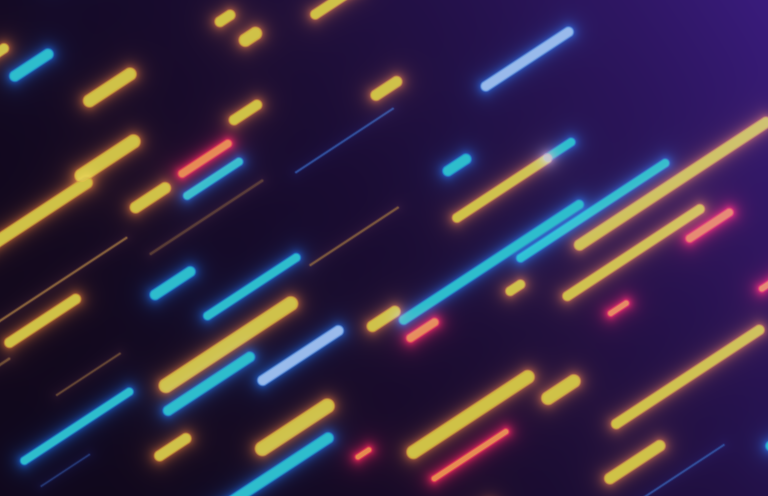
Write a Shadertoy shader that draws this background.

```glsl
// Glowing neon streaks slanting upward over a dark violet gradient.

const int STREAK_COUNT = 62;
const vec2 SLANT = vec2(0.836, 0.549);

// Kinds: yellow, cyan, red, thin
const vec3 CORE[4] = vec3[4](vec3(0.81, 0.76, 0.28), vec3(0.18, 0.74, 0.80),
                             vec3(0.90, 0.54, 0.30), vec3(0.62, 0.46, 0.25));
const vec3 HALO[4] = vec3[4](vec3(0.82, 0.42, 0.13), vec3(0.05, 0.36, 0.80),
                             vec3(0.92, 0.10, 0.24), vec3(0.40, 0.20, 0.20));
const vec4 RADIUS = vec4(0.0135, 0.0105, 0.0080, 0.0028);
const vec4 GLOW = vec4(0.56, 0.62, 0.74, 0.16);

vec4 hash4(float n) {
    vec4 p = fract(vec4(n) * vec4(0.1031, 0.1030, 0.0973, 0.1099));
    p += dot(p, p.wzxy + 33.33);
    return fract((p.xxyz + p.yzzw) * p.zywx);
}

// Distance to the spine of a slanted segment centred on the origin
float spineDistance(vec2 p, float halfLength) {
    float along = dot(p, SLANT);
    float across = dot(p, vec2(-SLANT.y, SLANT.x));
    return length(vec2(max(abs(along) - halfLength, 0.0), across));
}

vec3 backdrop(vec2 uv) {
    float t = clamp(0.75 * uv.x + 0.33 * uv.y, 0.0, 1.1);
    return mix(vec3(0.060, 0.027, 0.105), vec3(0.20, 0.095, 0.43), pow(t, 2.1));
}

void mainImage(out vec4 fragColor, in vec2 fragCoord) {
    vec2 p = fragCoord / iResolution.y;
    float aspect = iResolution.x / iResolution.y;
    float soft = max(0.0026, 0.9 / iResolution.y);
    vec3 color = backdrop(fragCoord / iResolution.xy);

    for (int i = 0; i < STREAK_COUNT; i++) {
        float id = float(i);
        vec4 rnd = hash4(id + 17.0);
        vec4 rnd2 = hash4(id * 3.0 + 131.0);

        // Evenly spread seats with jitter, sparse in the upper right
        vec2 seat = fract(vec2(0.7549, 0.5698) * id + 0.31);
        seat = seat * 1.08 - 0.04 + (rnd.xy - 0.5) * 0.11;
        if (seat.x + seat.y > 1.58) continue;

        int slot = i % 11;
        int kind = slot < 4 ? 0 : slot < 7 ? 1 : slot < 9 ? 2 : 3;
        if (kind > 1 && seat.y - seat.x > 0.5) kind = 0;

        // Mostly short dashes, a few long beams
        float stretch = kind == 2 ? 0.10 : kind == 3 ? 0.14 : 0.24;
        float halfLength = mix(0.012, stretch, rnd.z * rnd.z);
        if (kind == 3) halfLength += 0.04;
        float radius = RADIUS[kind] * mix(0.72, 1.12, rnd.w);
        float d = spineDistance(p - seat * vec2(aspect, 1.0), halfLength);

        // Occasional pale or blue variants
        vec3 core = CORE[kind];
        vec3 halo = HALO[kind];
        if (kind == 1 && rnd2.x > 0.85) core = vec3(0.60, 0.73, 0.92);
        if (kind == 3 && rnd2.x > 0.5) {
            core = vec3(0.20, 0.34, 0.65);
            halo = vec3(0.08, 0.16, 0.50);
        }

        // Tight halo plus a faint wide bloom, screened over the scene
        float outside = max(d - radius, 0.0);
        float bloom = exp(-outside / 0.0105) + 0.11 * exp(-outside / 0.035);
        color += halo * GLOW[kind] * bloom * (1.0 - color);

        // Bright body, tinted by the halo toward its rim
        vec3 body = mix(core, halo, 0.45 * smoothstep(0.5, 1.2, d / radius));
        float mask = 1.0 - smoothstep(radius - soft, radius + soft, d);
        if (kind == 3) mask *= mix(0.35, 1.0, rnd2.y);
        color = mix(color, max(color * 0.95, body), mask);
    }

    fragColor = vec4(clamp(color, 0.0, 1.0), 1.0);
}
```
